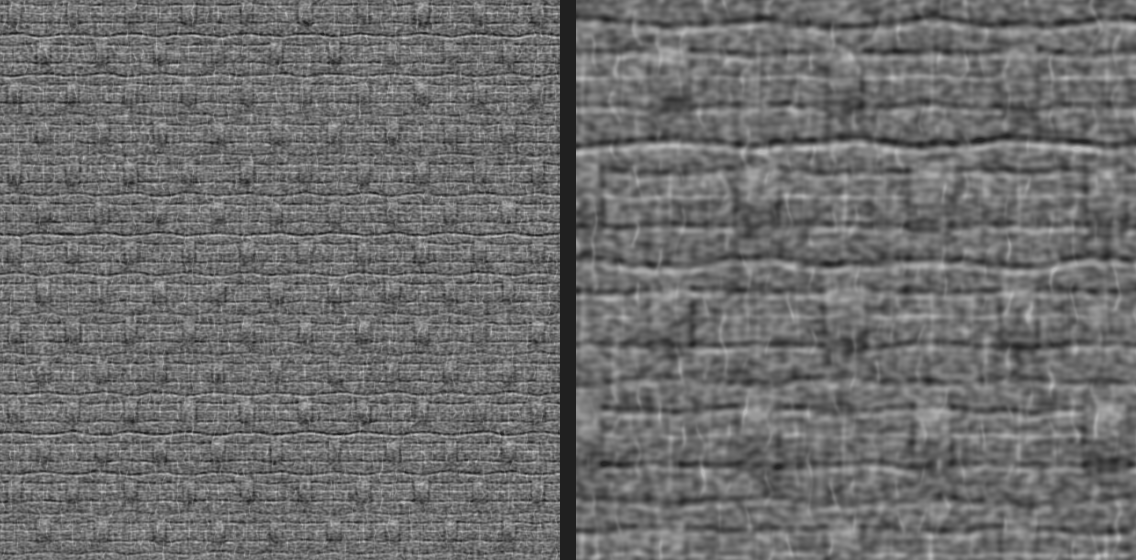
Left, the full canvas; right, a detail of the centre.
A three.js fragment shader for this texture:

```glsl
// Grey woven cloth: staggered rows of small raised knots between fine dark seams.
varying vec2 vUv;

float hash(vec2 p) {
  p = fract(p * vec2(0.1031, 0.1137));
  p += dot(p, p.yx + 33.33);
  return fract((p.x + p.y) * p.x * 7.31);
}

vec2 gradient(vec2 cell) {
  float angle = 6.2832 * hash(cell);
  return vec2(cos(angle), sin(angle));
}

// Gradient noise, roughly -0.7 to 0.7
float noise(vec2 p) {
  vec2 i = floor(p), f = fract(p);
  vec2 u = f * f * f * (f * (f * 6.0 - 15.0) + 10.0);
  vec2 e = vec2(1.0, 0.0);
  float low = mix(dot(gradient(i), f), dot(gradient(i + e), f - e), u.x);
  float high = mix(dot(gradient(i + e.yx), f - e.yx), dot(gradient(i + e.xx), f - e.xx), u.x);
  return mix(low, high, u.y);
}

// Soft line of half-width w
float line(float d, float w) {
  return exp(-d * d / (w * w));
}

// Dark groove with a lit thread just below it
float groove(float d, float w) {
  return 0.9 * line(d - 2.0 * w, w) - line(d, w);
}

void main() {
  // Cells: x counts knots across, y counts rows from the top
  vec2 p = vec2(vUv.x * 9.63 + 0.25, (1.0 - vUv.y) * 14.06 + 0.134);
  p += vec2(0.015, 0.035) * vec2(noise(vUv * 31.0), noise(vUv * vec2(34.0, 15.0) + 70.0));

  float row = floor(p.y);
  float across = p.x + 0.5 * mod(row, 2.0);
  vec2 id = vec2(floor(across), row);
  vec2 q = vec2(fract(across), fract(p.y)) - 0.5;
  float vary = hash(id + 17.0);
  float broken = 0.8 + 0.6 * noise(vUv * vec2(44.0, 51.0) + 30.0);

  // Yarn grain and slow uneven tone
  float shade = 0.426;
  shade += 0.18 * noise(vUv * vec2(150.0, 210.0));
  shade += 0.11 * noise(vUv * vec2(52.0, 150.0) + 11.0);
  shade += 0.10 * noise(vUv * vec2(135.0, 60.0) + 53.0);
  shade += 0.07 * noise(vUv * vec2(34.0, 80.0) + 27.0);
  shade += 0.03 * noise(vUv * vec2(5.0, 9.0) + 5.0);

  // Short upright hairs, eight to a cell
  float hair = line(fract(p.x * 8.0 + 0.5 * noise(vUv * 70.0 + 90.0)) - 0.5, 0.15);
  shade += 0.13 * (hair - 0.26) * smoothstep(-0.1, 0.35, noise(vUv * vec2(80.0, 55.0) + 7.0));

  // Wavy seams between the rows, tight for a few rows and then loose
  float seam = floor(p.y + 0.5);
  float wave = 0.03 * cos(6.2832 * (p.x + 0.5 * mod(seam, 2.0)));
  float tight = 0.17 + 0.07 * cos(1.2566 * (seam - 1.0));
  shade += tight * (0.4 + 0.6 * broken) * groove(p.y - seam + wave, 0.033);

  // Threads running through each row, hidden behind the knots
  float knotWidth = mix(0.09, 0.12, vary);
  float knotSide = 1.0 - smoothstep(knotWidth - 0.025, knotWidth + 0.025, abs(q.x));
  float bow = 0.012 * cos(6.2832 * q.x);
  float open = broken * (1.0 - 0.7 * knotSide);
  shade += 0.16 * open * groove(q.y + 0.26 + bow, 0.03);
  shade += 0.15 * open * line(q.y + 0.03, 0.026);
  shade += 0.16 * open * groove(q.y - 0.2 - bow, 0.03);

  // Thin crossing threads halfway between knots
  float crossing = line(abs(q.x) - 0.5, 0.017) + 0.4 * line(abs(q.x) - 0.27, 0.014);
  shade += 0.12 * crossing * broken * line(q.y, 0.34);

  // Knot: lit crown, shaded foot, dark sides and a bright tip
  float knotBody = knotSide * smoothstep(-0.34, -0.27, q.y) * (1.0 - smoothstep(0.25, 0.34, q.y));
  float slope = mix(0.085, -0.075, smoothstep(-0.24, 0.26, q.y));
  shade += knotBody * slope * mix(0.75, 1.25, hash(id + 3.0));
  float sides = line(abs(q.x) - knotWidth - 0.01, 0.022);
  shade -= 0.10 * sides * line(q.y - 0.03, 0.25);
  float tip = line(length(vec2(q.x * 1.46, q.y + 0.23)), 0.07);
  shade += 0.13 * vary * tip;
  float foot = line(length(vec2(q.x * 1.2, q.y - 0.25)), 0.11);
  shade -= 0.05 * foot * (0.5 + hash(id + 29.0));

  gl_FragColor = vec4(vec3(clamp(shade, 0.14, 0.72)), 1.0);
}
```
